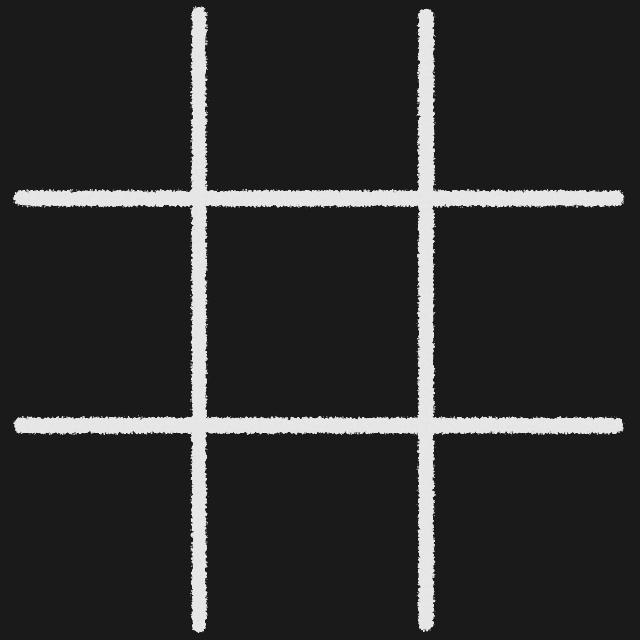
Reproduce this pattern procedurally as a WebGL 1 fragment shader.

```glsl
precision highp float;
// Chalk grid on a dark board: two upright and two level strokes.
// Each stroke is a capsule distance whose rim is frayed by two
// layers of cellular noise; a faint grain mottles the chalk.

uniform vec2 u_resolution;

vec2 hash2(vec2 cell) {
  vec2 h = vec2(dot(cell, vec2(127.1, 311.7)), dot(cell, vec2(269.5, 183.3)));
  return fract(sin(h) * 43758.55);
}

// Distance to the nearest scattered point, in cell units
float cellular(vec2 p) {
  vec2 cell = floor(p);
  float nearest = 2.0;
  for (int j = -1; j <= 1; j++) {
    for (int i = -1; i <= 1; i++) {
      vec2 neighbor = cell + vec2(float(i), float(j));
      nearest = min(nearest, length(neighbor + hash2(neighbor) - p));
    }
  }
  return nearest;
}

float capsule(vec2 p, vec2 a, vec2 b, float radius) {
  vec2 ap = p - a;
  vec2 ab = b - a;
  return length(ap - ab * clamp(dot(ap, ab) / dot(ab, ab), 0.0, 1.0)) - radius;
}

void main() {
  vec2 uv = gl_FragCoord.xy / u_resolution;
  float pixel = 1.0 / min(u_resolution.x, u_resolution.y);

  // Four strokes; the left upright is slightly thinner
  float left = capsule(uv, vec2(0.3110, 0.024), vec2(0.3110, 0.978), 0.0112);
  float right = capsule(uv, vec2(0.6658, 0.026), vec2(0.6658, 0.974), 0.0120);
  float upper = capsule(uv, vec2(0.034, 0.6900), vec2(0.962, 0.6900), 0.0121);
  float lower = capsule(uv, vec2(0.034, 0.3352), vec2(0.962, 0.3352), 0.0121);
  float stroke = min(min(left, right), min(upper, lower));

  // Fray the rim with coarse and fine crumbs
  float coarse = cellular(uv * 115.0) - 0.45;
  float fine = cellular(uv * 230.0 + 17.0) - 0.45;
  float edge = stroke + 0.0030 * coarse + 0.0050 * fine;
  float chalk = 1.0 - smoothstep(-0.8 * pixel, 0.8 * pixel, edge);

  // Chalk over board
  float grain = 0.02 * (cellular(uv * 180.0 + 5.0) - 0.45);
  vec3 color = mix(vec3(0.102), vec3(0.902 - grain), chalk);
  gl_FragColor = vec4(color, 1.0);
}
```
